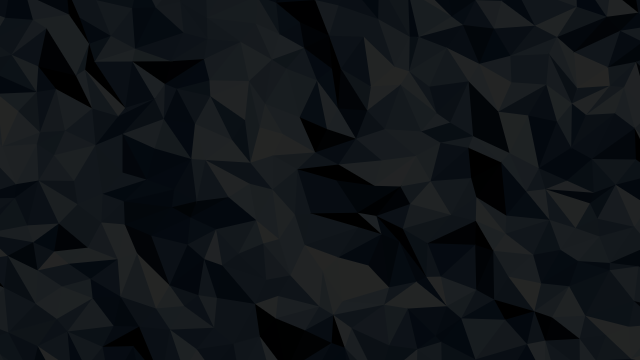
Reproduce this background procedurally as a Shadertoy shader.

```glsl
// Dark low-poly relief: a jittered, rotated grid of vertices with noisy heights
// is split into triangles, and each flat facet is shaded by one slanting light.
// Facets are blended by their pixel coverage, which smooths the shared edges.

const float ROWS = 12.4;      // grid cells per canvas height
const float JITTER = 0.80;    // vertex scatter, below 1 keeps quads simple
const float GRID_ANGLE = 0.42;
const vec3 LIGHT = vec3(0.42, 0.58, 0.70);

float hash(vec2 p) {
    return fract(sin(dot(p, vec2(127.1, 311.7))) * 43758.5453);
}

float valueNoise(vec2 p) {
    vec2 i = floor(p), f = fract(p);
    f = f * f * (3.0 - 2.0 * f);
    return mix(mix(hash(i), hash(i + vec2(1, 0)), f.x),
               mix(hash(i + vec2(0, 1)), hash(i + vec2(1, 1)), f.x), f.y);
}

mat2 rotation(float angle) {
    float c = cos(angle), s = sin(angle);
    return mat2(c, s, -s, c);
}

float cross2(vec2 a, vec2 b) {
    return a.x * b.y - a.y * b.x;
}

// Scattered grid vertex: broad swells plus a small random height
vec3 meshVertex(vec2 id) {
    vec2 offset = vec2(hash(id + 17.3), hash(id + 51.9)) - 0.5;
    vec2 pos = id + JITTER * offset;
    float height = 2.1 * valueNoise(pos / 2.4 + 40.0) + 0.9 * hash(id + 83.1);
    return vec3(pos, height);
}

float triangleArea(vec3 a, vec3 b, vec3 c) {
    return 0.5 * cross2(b.xy - a.xy, c.xy - a.xy);
}

// Signed distance to an edge, positive on its left side
float edgeDistance(vec2 p, vec2 a, vec2 b) {
    return cross2(b - a, p - a) / length(b - a);
}

// Black through navy and slate to a warm grey
vec3 facetColor(float lit) {
    vec3 color = mix(vec3(0.0), vec3(0.014, 0.035, 0.060), smoothstep(0.04, 0.34, lit));
    color = mix(color, vec3(0.068, 0.088, 0.106), clamp((lit - 0.34) / 0.37, 0.0, 1.0));
    color = mix(color, vec3(0.114, 0.129, 0.138), clamp((lit - 0.71) / 0.16, 0.0, 1.0));
    return mix(color, vec3(0.144, 0.146, 0.143), clamp((lit - 0.87) / 0.13, 0.0, 1.0));
}

// Facet colour weighted by coverage, with the coverage in alpha
vec4 facet(vec2 p, vec3 a, vec3 b, vec3 c, vec3 light, float pixel) {
    float inside = min(edgeDistance(p, a.xy, b.xy),
                   min(edgeDistance(p, b.xy, c.xy), edgeDistance(p, c.xy, a.xy)));
    float coverage = clamp(inside / pixel + 0.5, 0.0, 1.0);
    vec3 normal = normalize(cross(b - a, c - a));
    float lit = max(dot(normal, light), 0.0);
    float warmth = smoothstep(0.88, 1.0, hash(floor((a.xy + b.xy + c.xy) * 64.0)));
    vec3 color = facetColor(lit) + vec3(0.007, 0.002, -0.005) * warmth * lit;
    return vec4(color, 1.0) * coverage;
}

// Both facets of one quad, split along the better balanced diagonal
vec4 quadFacets(vec2 p, vec2 id, vec3 light, float pixel) {
    vec3 a = meshVertex(id);
    vec3 b = meshVertex(id + vec2(1, 0));
    vec3 c = meshVertex(id + vec2(1, 1));
    vec3 d = meshVertex(id + vec2(0, 1));
    float splitAC = min(triangleArea(a, b, c), triangleArea(a, c, d));
    float splitBD = min(triangleArea(a, b, d), triangleArea(b, c, d));
    if (splitAC > splitBD) {
        return facet(p, a, b, c, light, pixel) + facet(p, a, c, d, light, pixel);
    }
    return facet(p, a, b, d, light, pixel) + facet(p, b, c, d, light, pixel);
}

void mainImage(out vec4 fragColor, in vec2 fragCoord) {
    float pixel = ROWS / iResolution.y;
    mat2 turn = rotation(GRID_ANGLE);
    vec2 p = turn * (fragCoord * pixel) + 30.0;
    vec3 light = normalize(vec3(turn * LIGHT.xy, LIGHT.z));

    // Gather the facets of all quads that can reach this point
    vec4 sum = vec4(0.0);
    for (int y = -1; y <= 1; y++) {
        for (int x = -1; x <= 1; x++) {
            sum += quadFacets(p, floor(p) + vec2(x, y), light, pixel);
        }
    }
    fragColor = vec4(max(sum.rgb / max(sum.a, 0.0001), 0.0), 1.0);
}
```
